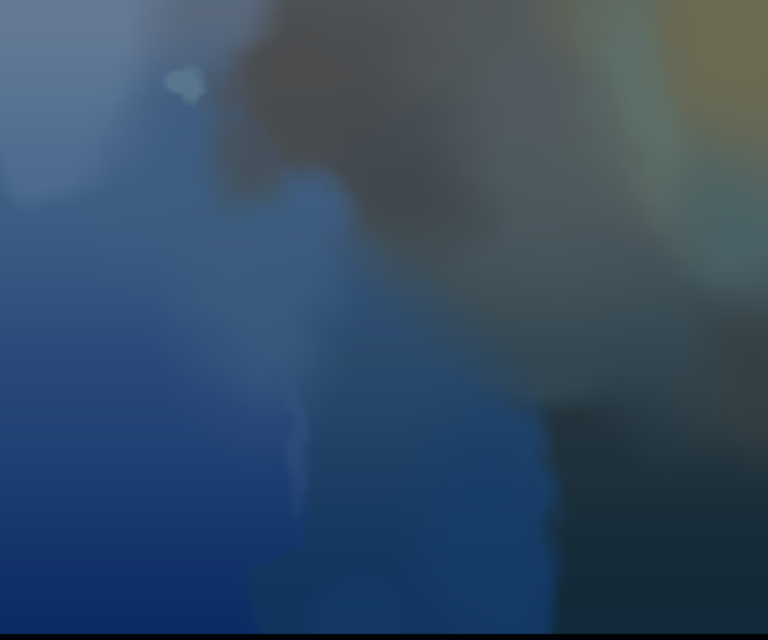
Write a WebGL 1 fragment shader that draws this background.

```glsl
precision highp float;
// Soft smoke drifting over a blue dusk sky, with warm light at the upper right.

uniform vec2 u_resolution;

const vec3 SKY_LOW = vec3(0.035, 0.16, 0.385);
const vec3 SKY_MID = vec3(0.15, 0.28, 0.47);
const vec3 SKY_HIGH = vec3(0.25, 0.37, 0.52);
const vec3 SKY_TOP = vec3(0.35, 0.41, 0.49);
const vec3 PALE_LOW = vec3(0.31, 0.43, 0.57);
const vec3 PALE_TOP = vec3(0.40, 0.49, 0.60);
const vec3 MIST = vec3(0.235, 0.36, 0.495);
const vec3 VEIL_LOW = vec3(0.065, 0.205, 0.365);
const vec3 VEIL_HIGH = vec3(0.18, 0.30, 0.43);
const vec3 VEIL_GLOW = vec3(0.085, 0.245, 0.415);
const vec3 SMOKE_LOW = vec3(0.20, 0.275, 0.315);
const vec3 SMOKE_MID = vec3(0.25, 0.315, 0.345);
const vec3 SMOKE_TOP = vec3(0.32, 0.34, 0.345);
const vec3 SOOT = vec3(0.285, 0.29, 0.30);
const vec3 SLATE = vec3(0.25, 0.28, 0.305);
const vec3 ASH = vec3(0.32, 0.36, 0.38);
const vec3 SHADE_LOW = vec3(0.065, 0.16, 0.22);
const vec3 SHADE_HIGH = vec3(0.135, 0.20, 0.235);
const vec3 EMBER = vec3(0.21, 0.24, 0.245);
const vec3 GOLD = vec3(0.43, 0.42, 0.315);
const vec3 OLIVE = vec3(0.36, 0.40, 0.365);
const vec3 TEAL = vec3(0.365, 0.455, 0.44);
const vec3 DEEP_TEAL = vec3(0.285, 0.385, 0.405);
const vec3 CLOUDLET = vec3(0.37, 0.49, 0.57);
const vec3 GROUND = vec3(0.008, 0.012, 0.025);
const float GROUND_HEIGHT = 0.0094;
const float WARP = 0.075;

float hash(vec2 p) {
  return fract(sin(dot(p, vec2(12.99, 78.23))) * 4375.85);
}

float noise(vec2 p) {
  vec2 i = floor(p), f = fract(p);
  f = f * f * (3.0 - 2.0 * f);
  return mix(mix(hash(i), hash(i + vec2(1.0, 0.0)), f.x),
             mix(hash(i + vec2(0.0, 1.0)), hash(i + 1.0), f.x), f.y);
}

// Layered noise, centred on zero
float fbm(vec2 p) {
  float sum = 0.0, gain = 0.5;
  for (int i = 0; i < 4; i++) {
    sum += gain * (noise(p) - 0.5);
    p = p * 2.03 + 17.3;
    gain *= 0.5;
  }
  return sum;
}

// Soft ellipse: 1 inside, 0 outside
float puff(vec2 p, vec2 centre, vec2 radius, float softness) {
  float d = length((p - centre) / radius);
  return 1.0 - smoothstep(1.0 - softness, 1.0 + softness, d);
}

void main() {
  vec2 uv = gl_FragCoord.xy / u_resolution;
  vec2 q = uv * vec2(1.2, 1.0);
  vec2 p = uv + WARP * vec2(fbm(q * 8.0 + 3.0), fbm(q * 8.0 + 41.0));
  float y = uv.y;

  // Sky gradient and the pale bank at the upper left
  vec3 col = mix(SKY_LOW, SKY_MID, smoothstep(-0.08, 0.46, y));
  col = mix(col, SKY_HIGH, smoothstep(0.36, 0.72, y));
  col = mix(col, SKY_TOP, smoothstep(0.78, 1.0, y));
  vec3 pale = mix(PALE_LOW, PALE_TOP, smoothstep(0.68, 1.0, y));
  float paleSoft = 0.10 + 0.3 * smoothstep(0.04, 0.2, uv.x) * smoothstep(0.68, 0.8, y);
  col = mix(col, pale, 0.85 * puff(p, vec2(0.07, 0.98), vec2(0.13, 0.295), paleSoft));

  // Blue mist and the duller veil at the centre
  col = mix(col, MIST, 0.6 * puff(p, vec2(0.25, 0.72), vec2(0.10, 0.14), 0.7));
  vec3 veil = mix(VEIL_LOW, VEIL_HIGH, smoothstep(0.02, 0.56, y));
  float veilEdge = 0.39 - 0.065 * (1.0 - smoothstep(0.11, 0.16, p.y));
  float veilSpread = 0.015 + 0.10 * smoothstep(0.32, 0.55, y);
  float veilMask = smoothstep(veilEdge - veilSpread, veilEdge + veilSpread, p.x);
  col = mix(col, veil, veilMask * (1.0 - smoothstep(0.44, 0.70, p.y)));
  col = mix(col, MIST, 0.75 * puff(p, vec2(0.34, 0.55), vec2(0.09, 0.18), 0.6));
  col = mix(col, MIST, 0.35 * puff(p, vec2(0.38, 0.31), vec2(0.012, 0.09), 0.7));
  col = mix(col, VEIL_GLOW, 0.7 * puff(p, vec2(0.64, 0.15), vec2(0.08, 0.20), 0.7));
  col = mix(col, VEIL_GLOW, 0.5 * puff(p, vec2(0.46, 0.03), vec2(0.06, 0.06), 0.5));

  // Grey smoke, mottled above
  vec3 smoke = mix(SMOKE_LOW, SMOKE_MID, smoothstep(0.40, 0.62, y));
  smoke = mix(smoke, SMOKE_TOP, smoothstep(0.60, 0.95, y));
  smoke = mix(smoke, ASH, 0.75 * puff(p, vec2(0.71, 0.80), vec2(0.15, 0.20), 0.8));
  smoke = mix(smoke, SOOT, 0.85 * puff(p, vec2(0.40, 0.85), vec2(0.15, 0.16), 0.65));
  smoke = mix(smoke, SLATE, 0.85 * puff(p, vec2(0.53, 0.71), vec2(0.09, 0.11), 0.7));

  // Warm light with cool streaks along its slanting rim
  smoke = mix(smoke, OLIVE, 0.85 * puff(p, vec2(0.97, 0.87), vec2(0.19, 0.26), 0.4));
  smoke = mix(smoke, GOLD, 0.9 * puff(p, vec2(0.97, 0.99), vec2(0.12, 0.22), 0.7));
  smoke = mix(smoke, GOLD, 0.4 * puff(p, vec2(0.77, 1.02), vec2(0.08, 0.10), 0.7));
  vec2 slant = vec2(p.x + 0.22 * (p.y - 0.87), p.y);
  smoke = mix(smoke, TEAL, 0.65 * puff(slant, vec2(0.83, 0.87), vec2(0.045, 0.17), 0.8));
  smoke = mix(smoke, DEEP_TEAL, 0.8 * puff(slant, vec2(0.92, 0.64), vec2(0.08, 0.11), 0.8));

  // Shade below the smoke
  vec3 shade = mix(SHADE_LOW, SHADE_HIGH, smoothstep(0.0, 0.40, y));
  float shadeTop = 0.385 - 0.04 * smoothstep(0.76, 0.88, p.x);
  float shadeSpread = 0.03 + 0.09 * smoothstep(0.70, 0.92, p.x);
  smoke = mix(shade, smoke, smoothstep(shadeTop - shadeSpread, shadeTop + shadeSpread, p.y));
  smoke = mix(smoke, EMBER, 0.7 * puff(p, vec2(0.99, 0.41), vec2(0.08, 0.11), 0.8));

  // Slanting smoke front, with a lobe that hangs over the mist
  float front = 0.72 - 0.45 * smoothstep(0.25, 0.90, p.y) + 0.07 * smoothstep(0.85, 1.0, p.y);
  front += 0.06 * puff(p, vec2(0.42, 0.69), vec2(0.06, 0.05), 0.8);
  float spread = 0.018 + 0.065 * smoothstep(0.32, 0.45, y) - 0.03 * smoothstep(0.55, 0.7, y);
  float cover = smoothstep(front - spread, front + spread, p.x);
  cover = max(cover, 0.75 * puff(p, vec2(0.32, 0.77), vec2(0.06, 0.08), 0.5));
  col = mix(col, smoke, cover);

  // Small bright cloudlet
  vec2 ragged = uv + 0.03 * vec2(fbm(q * 24.0), fbm(q * 24.0 + 9.0));
  float cloudlet = max(puff(ragged, vec2(0.238, 0.871), vec2(0.028, 0.02), 0.35),
                       puff(ragged, vec2(0.251, 0.868), vec2(0.017, 0.029), 0.35));
  col = mix(col, CLOUDLET, 0.75 * cloudlet);

  // Dark strip along the base
  col = mix(GROUND, col, smoothstep(GROUND_HEIGHT - 0.0015, GROUND_HEIGHT + 0.0015, y));
  gl_FragColor = vec4(col, 1.0);
}
```
